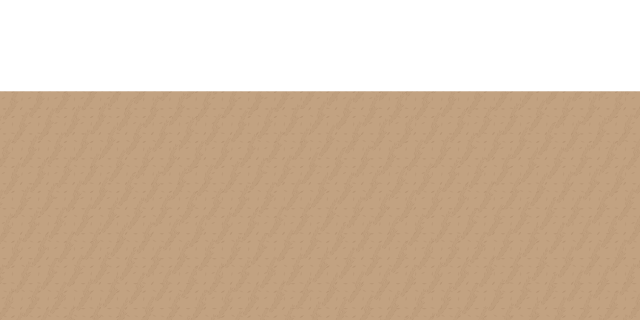
Write a WebGL 1 fragment shader that draws this texture.

```glsl
precision highp float;
uniform vec2 u_resolution;

const vec2 TILE = vec2(0.082, 0.078);
const float FLECKS = 3.0;

float hash(vec2 cell, float seed) {
  return fract(sin(dot(cell, vec2(127.1, 311.7)) + seed * 74.7) * 4375.85);
}

vec2 rotate(vec2 p, float angle) {
  float c = cos(angle);
  float s = sin(angle);
  return vec2(c * p.x + s * p.y, c * p.y - s * p.x);
}

// Coverage of a pointed leaf lying along the x axis
float leaf(vec2 p, vec2 halfSize, float blur) {
  float along = clamp(abs(p.x) / halfSize.x, 0.0, 1.0);
  float side = abs(p.y) - halfSize.y * (1.0 - along * along);
  float d = max(side, abs(p.x) - halfSize.x);
  return 1.0 - smoothstep(-blur, blur, d);
}

// Position inside a staggered tile, measured from its centre
vec2 staggered(vec2 p, vec2 size, float shift) {
  float row = floor(p.y / size.y);
  vec2 q = vec2(p.x + row * shift * size.x, p.y);
  return (fract(q / size) - 0.5) * size;
}

// Tinted leaf body with a row of leaflets on both sides of its stem
float sprig(vec2 p, float angle, vec2 halfSize, float blur) {
  vec2 q = rotate(p, angle);
  float body = 0.32 * leaf(q, halfSize, blur);
  float marks = 0.0;
  for (int i = 0; i < 5; i++) {
    float t = (float(i) - 2.0) / 2.5;
    float reach = halfSize.y * (0.85 - 0.5 * t * t);
    vec2 s = vec2(q.x - t * halfSize.x, abs(q.y) - reach);
    marks = max(marks, leaf(rotate(s, 0.3), vec2(0.0055, 0.0017), blur));
  }
  return max(body, 0.7 * marks);
}

// Small seeds that repeat with every tile
float flecks(vec2 p, vec2 size, float blur) {
  vec2 grid = p / size * FLECKS;
  vec2 cell = mod(floor(grid), FLECKS);
  vec2 jitter = vec2(hash(cell, 1.0), hash(cell, 2.0)) - 0.5;
  vec2 q = (fract(grid) - 0.5 - 0.35 * jitter) * size / FLECKS;
  float angle = mix(-0.5, 1.7, hash(cell, 3.0));
  float strength = mix(0.45, 1.0, hash(cell, 4.0));
  return strength * leaf(rotate(q, angle), vec2(0.0062, 0.0021), blur);
}

void main() {
  vec2 p = gl_FragCoord.xy / u_resolution.y;
  float pixel = 1.0 / u_resolution.y;
  float blur = 0.65 * pixel;

  vec3 paper = vec3(0.761, 0.635, 0.506);
  vec3 ink = vec3(0.675, 0.545, 0.420);

  // Alternating broad and slender sprigs over scattered seeds
  vec2 slanted = p - vec2(0.0, 0.12 * p.x);
  vec2 broadPos = staggered(slanted + vec2(0.025, 0.01), TILE, 0.35);
  vec2 slimPos = staggered(slanted + vec2(0.066, 0.047), TILE, 0.35);
  float broad = sprig(broadPos, 0.93, vec2(0.036, 0.0085), blur);
  float slim = sprig(slimPos, 1.08, vec2(0.027, 0.005), blur);
  float seeds = flecks(p, TILE, blur);
  float pattern = max(max(broad, 0.75 * slim), seeds);
  vec3 color = mix(paper, ink, 0.6 * pattern);

  // Plain white band above the printed area
  float band = smoothstep(-0.5 * pixel, 0.5 * pixel, p.y - 0.7145);
  gl_FragColor = vec4(mix(color, vec3(1.0), band), 1.0);
}
```
